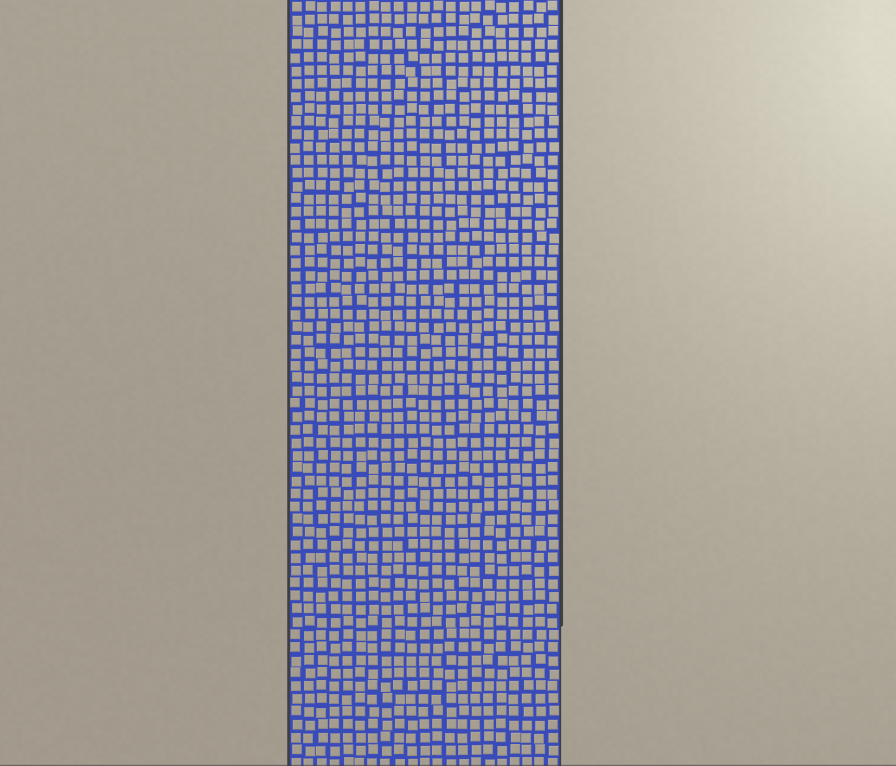
This pattern is drawn by a Shadertoy shader. Its source:

```glsl
// A tall blue mosaic band of small jittered tiles on a softly lit, grainy beige wall.

const vec3 WALL_SHADE = vec3(0.632, 0.600, 0.545);
const vec3 WALL_LIGHT = vec3(0.870, 0.855, 0.790);
const vec3 GROUT_BLUE = vec3(0.225, 0.290, 0.725);
const vec3 EDGE_DARK  = vec3(0.235, 0.240, 0.255);

// Lengths are fractions of the canvas height.
const float BAND_LEFT  = 0.3785;
const float BAND_RIGHT = 0.7305;
const float COLUMNS    = 21.0;
const float ROW_PITCH  = 0.01674;
const float TILE_HALF  = 0.375;
const float JITTER     = 0.22;

float hash(vec2 p) {
    return fract(sin(dot(p, vec2(127.1, 311.7))) * 43758.5453);
}

float valueNoise(vec2 p) {
    vec2 cell = floor(p);
    vec2 f = fract(p);
    f = f * f * (3.0 - 2.0 * f);
    float low = mix(hash(cell), hash(cell + vec2(1.0, 0.0)), f.x);
    float high = mix(hash(cell + vec2(0.0, 1.0)), hash(cell + 1.0), f.x);
    return mix(low, high, f.y);
}

// Signed distance to an axis-aligned box centred at zero.
float boxDistance(vec2 p, vec2 halfSize) {
    vec2 d = abs(p) - halfSize;
    return length(max(d, 0.0)) + min(max(d.x, d.y), 0.0);
}

// Soft coverage of a signed distance.
float coverage(float d, float blur) {
    return 1.0 - smoothstep(-blur, blur, d);
}

// Coverage of a vertical stripe between two x positions.
float stripe(float x, float left, float right, float blur) {
    return coverage(max(left - x, x - right), blur);
}

// Wall lit from the upper right, with fine plaster grain.
vec3 wallColor(vec2 p) {
    float corner = exp(-2.9 * length((p - vec2(1.2, 0.95)) * vec2(1.0, 0.8)));
    float sweep = smoothstep(0.25, 1.2, p.x) * smoothstep(-0.3, 1.0, p.y);
    float topLight = 0.10 * smoothstep(0.35, 1.0, p.y);
    float light = 0.82 * corner + 0.25 * sweep + topLight;
    float grain = valueNoise(p * 160.0) + 0.5 * valueNoise(p * 320.0) - 0.75;
    return mix(WALL_SHADE, WALL_LIGHT, clamp(light, 0.0, 1.0)) + 0.012 * grain;
}

// Offset from the centre of the jittered tile, in cell units.
vec2 tileOffset(vec2 grid) {
    vec2 cell = floor(grid);
    vec2 shift = vec2(hash(cell), hash(cell + 47.3)) - 0.5;
    return fract(grid) - 0.5 - JITTER * shift;
}

// Blue grout with wall-coloured tiles and a faint bevel.
vec3 mosaicColor(vec2 p, vec3 wall, float pixel) {
    float columnPitch = (BAND_RIGHT - BAND_LEFT) / COLUMNS;
    vec2 grid = vec2((p.x - BAND_LEFT) / columnPitch, (p.y - 1.0) / ROW_PITCH);
    vec2 offset = tileOffset(grid);
    float d = boxDistance(offset, vec2(TILE_HALF));
    float blur = 0.75 * pixel / ROW_PITCH;
    float rim = smoothstep(-0.13, -0.02, d);
    float bevel = 0.04 * rim * sign(offset.y - offset.x);
    return mix(GROUT_BLUE, wall + bevel, coverage(d, blur));
}

void mainImage(out vec4 fragColor, in vec2 fragCoord) {
    vec2 p = fragCoord / iResolution.y;
    float pixel = 1.0 / iResolution.y;
    float blur = 0.75 * pixel;
    vec3 wall = wallColor(p);

    // Dark rails; the right one is thinner near the bottom.
    float railRight = mix(0.7325, 0.7350, smoothstep(0.181, 0.184, p.y));
    vec3 color = mix(wall, EDGE_DARK, stripe(p.x, 0.3750, railRight, blur));

    // Mosaic inside the rails.
    vec3 mosaic = mosaicColor(p, wall, pixel);
    color = mix(color, mosaic, stripe(p.x, BAND_LEFT, BAND_RIGHT, blur));

    // Thin shadow along the bottom edge.
    color = mix(color, EDGE_DARK, 0.6 * coverage(p.y - 0.0015, blur));
    fragColor = vec4(clamp(color, 0.0, 1.0), 1.0);
}
```
